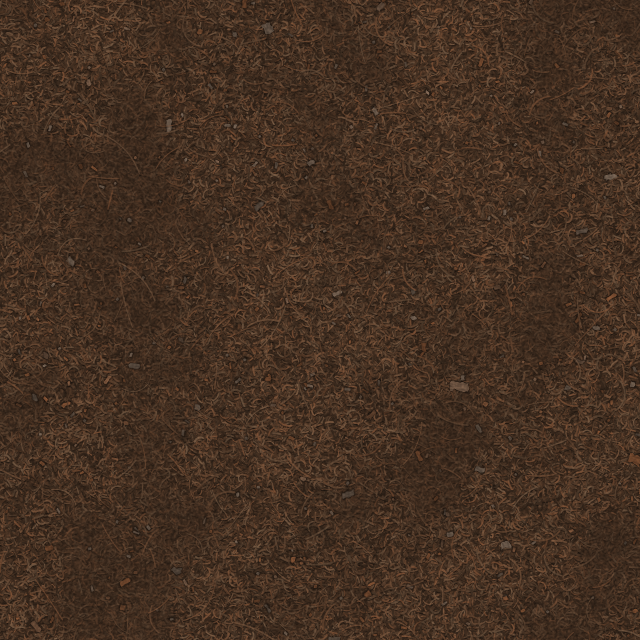
A WebGL 1 fragment shader for this texture:

```glsl
precision highp float;
// Dark peat soil: matted short fibres, bare earthy patches, stray strands and bark chips.
uniform vec2 u_resolution;

vec4 hash4(vec2 p) {
  vec4 h = fract(p.xyxy * vec4(0.1031, 0.1030, 0.0973, 0.1099));
  h += dot(h, h.wzxy + 33.33);
  return fract((h.xxyz + h.yzzw) * h.zywx);
}

float cornerSlope(vec2 cell, vec2 offset) {
  float angle = 6.2832 * hash4(cell).x;
  return dot(vec2(cos(angle), sin(angle)), offset);
}

float gradientNoise(vec2 p) {
  vec2 i = floor(p), f = fract(p), e = vec2(1.0, 0.0);
  vec2 u = f * f * f * (f * (f * 6.0 - 15.0) + 10.0);
  float low = mix(cornerSlope(i, f), cornerSlope(i + e, f - e), u.x);
  float high = mix(cornerSlope(i + e.yx, f - e.yx), cornerSlope(i + 1.0, f - 1.0), u.x);
  return mix(low, high, u.y);
}

vec2 turn(vec2 p, float angle) {
  float c = cos(angle), s = sin(angle);
  return vec2(c * p.x + s * p.y, c * p.y - s * p.x);
}

float cover(float d, float pixel) {
  return 1.0 - smoothstep(-0.7 * pixel, 0.7 * pixel, d);
}

// Distance to a short parabolic arc
float strand(vec2 q, float halfLength, float bend) {
  float slope = 2.0 * bend * q.x;
  float across = (q.y - bend * q.x * q.x) / sqrt(1.0 + slope * slope);
  return length(vec2(max(abs(q.x) - halfLength, 0.0), across));
}

// One grid of scattered fibres, each with a thin shadow below it
void addFibres(inout vec3 color, vec2 p, float cells, float seed, float halfLength,
               float halfWidth, float amount, float paleness, float opacity) {
  float pixel = cells / u_resolution.y;
  vec2 g = turn(p, seed) * cells;
  vec2 below = turn(vec2(0.0, 0.0017), seed) * cells;
  for (int y = -1; y <= 1; y++) {
    for (int x = -1; x <= 1; x++) {
      vec2 cell = floor(g) + vec2(x, y);
      vec4 h = hash4(cell + seed * 37.0 + 200.0);
      vec4 k = hash4(cell + seed * 53.0 + 411.0);
      if (k.x > amount) continue;
      vec2 offset = g - cell - h.xy;
      float angle = 6.2832 * h.z;
      float reach = halfLength * mix(0.4, 1.0, k.y);
      float bend = (k.z - 0.5) * 1.6;
      float width = halfWidth * cells * mix(0.6, 1.4, k.w);
      float shadow = cover(strand(turn(offset + below, angle), reach, bend) - width, pixel);
      float body = cover(strand(turn(offset, angle), reach, bend) - width, pixel);
      vec3 pale = mix(vec3(0.47, 0.30, 0.195), vec3(0.44, 0.34, 0.255), fract(k.y * 7.0));
      vec3 tone = mix(vec3(0.175, 0.125, 0.088), pale, mix(h.w, 1.0, paleness));
      color *= 1.0 - 0.25 * shadow * opacity;
      color = mix(color, tone, body * opacity);
    }
  }
}

// One grid of sparse, ragged flakes of bark and wood
void addChips(inout vec3 color, vec2 p, float cells, float seed, float size, float amount) {
  float pixel = cells / u_resolution.y;
  vec2 g = p * cells;
  float ragged = gradientNoise(p * 150.0 + seed) * 0.5 * size * cells;
  for (int y = -1; y <= 1; y++) {
    for (int x = -1; x <= 1; x++) {
      vec2 cell = floor(g) + vec2(x, y);
      vec4 h = hash4(cell + seed * 71.0);
      vec4 k = hash4(cell + seed * 29.0 + 133.0);
      if (k.x > amount) continue;
      vec2 q = turn(g - cell - h.xy, 6.2832 * h.z);
      vec2 extent = size * cells * vec2(mix(0.7, 1.9, k.y * k.y), mix(0.45, 0.8, k.z));
      q.y += (k.w - 0.5) * 0.7 * q.x;
      float d = max(abs(q.x) + 0.3 * abs(q.y) - extent.x, abs(q.y) - extent.y) + ragged;
      vec3 tone = mix(vec3(0.43, 0.27, 0.17), vec3(0.38, 0.32, 0.27), smoothstep(0.3, 0.7, h.w));
      tone *= mix(0.75, 1.25, k.w) + 0.25 * gradientNoise(q / cells * vec2(90.0, 380.0));
      color *= 1.0 - 0.4 * cover(d - 0.0015 * cells, 2.0 * pixel);
      color = mix(color, tone, 0.85 * cover(d, pixel));
    }
  }
}

void main() {
  vec2 p = gl_FragCoord.xy / u_resolution.y;

  // Earth with fine crumbs
  float patches = gradientNoise(p * 4.0 + 3.7) + 0.6 * gradientNoise(p * 11.0 + 8.1);
  float grain = gradientNoise(p * 210.0) + 0.7 * gradientNoise(p * 105.0 + 31.0);
  vec3 color = vec3(0.26, 0.18, 0.125) * (1.0 + 0.4 * grain);

  // Matted fibres, thinner over bare patches
  float matting = mix(0.4, 0.92, smoothstep(-0.5, 0.05, patches));
  for (int i = 0; i < 8; i++) {
    float layer = float(i);
    addFibres(color, p, 52.0 + 6.0 * layer, layer + 1.0, 0.7, 0.0011, 0.95, 0.0, matting);
  }

  // Crumbs, flakes and long stray strands
  addChips(color, p, 58.0, 2.0, 0.0028, 0.10);
  addChips(color, p, 24.0, 5.0, 0.0052, 0.13);
  addChips(color, p, 8.0, 9.0, 0.0095, 0.10);
  addFibres(color, p, 26.0, 12.0, 0.65, 0.0010, 0.35, 0.6, 0.75);
  addFibres(color, p, 11.0, 15.0, 0.50, 0.0010, 0.35, 0.9, 0.7);

  color *= 1.0 + 0.14 * patches + 0.22 * gradientNoise(p * 240.0 + 57.0);
  gl_FragColor = vec4(color, 1.0);
}
```
